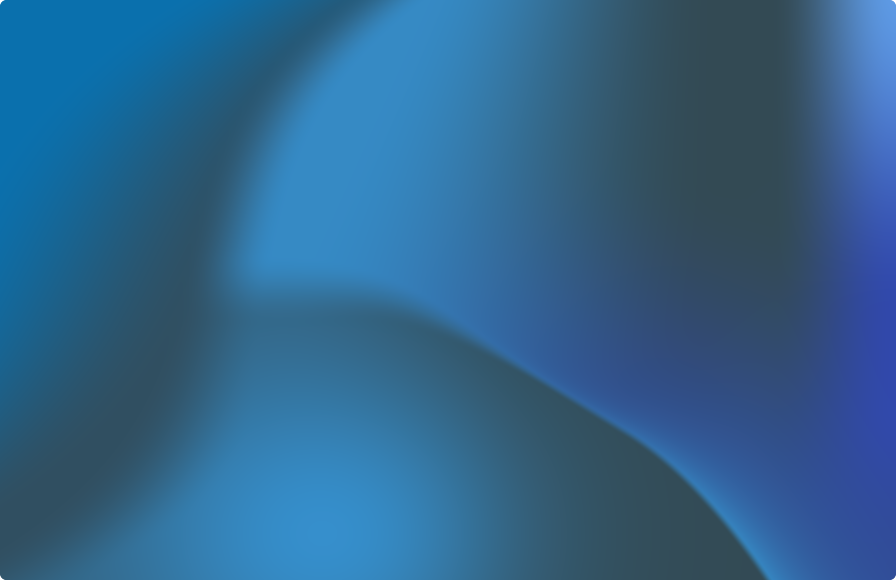
Reproduce this background procedurally as a WebGL 2 fragment shader.

```glsl
#version 300 es
precision highp float;

uniform vec2 u_resolution;
out vec4 outColor;

const vec3 SLATE  = vec3(0.20, 0.29, 0.33);
const vec3 TEAL   = vec3(0.20, 0.38, 0.49);
const vec3 OCEAN  = vec3(0.04, 0.44, 0.68);
const vec3 AZURE  = vec3(0.21, 0.54, 0.77);
const vec3 INDIGO = vec3(0.19, 0.28, 0.54);
const vec3 COBALT = vec3(0.19, 0.28, 0.67);
const vec3 SKY    = vec3(0.37, 0.61, 0.90);

// Horizontal position of the left fold at height y.
float leftFold(float y) {
    float t = y - 0.55;
    return 0.215 + 0.14 * t + 1.2 * t * t * t;
}

// Height of the lower ridge: flat, then a slope that steepens.
float ridgeHeight(float x) {
    float slope = 0.03 * log(1.0 + exp((x - 0.44) / 0.03));
    float bend = max(x - 0.7, 0.0);
    return 0.5 - 0.95 * slope - 4.2 * bend * bend;
}

// Approximate signed distance to the ridge, in canvas heights.
float ridgeDistance(vec2 uv, float aspect) {
    float e = 0.002;
    float slope = (ridgeHeight(uv.x + e) - ridgeHeight(uv.x - e)) / (2.0 * e * aspect);
    return (uv.y - ridgeHeight(uv.x)) / sqrt(1.0 + slope * slope);
}

float roundedBox(vec2 p, vec2 halfSize, float radius) {
    vec2 q = abs(p) - halfSize + radius;
    return length(max(q, 0.0)) + min(max(q.x, q.y), 0.0) - radius;
}

// Ocean blue sinking into shadow toward the fold and the bottom.
vec3 leftSheet(vec2 uv, float foldOffset) {
    float light = smoothstep(-0.03, 0.3, 0.2 * (uv.y - 0.5) - foldOffset);
    return mix(SLATE + vec3(-0.01, 0.02, 0.05), OCEAN, light);
}

// Azure band, dark valley and luminous right border.
vec3 upperSheet(vec2 uv) {
    float height = uv.y + 0.6 * (uv.x - 0.8);
    vec3 valley = mix(INDIGO, SLATE, smoothstep(0.15, 0.68, height));
    float shade = smoothstep(0.32 + 0.3 * (uv.y - 0.5), 0.8, uv.x);
    vec3 color = mix(AZURE, valley, shade);

    vec3 border = mix(COBALT, SKY, smoothstep(0.45, 1.05, uv.y));
    float glow = smoothstep(0.86, 1.0, uv.x) * mix(0.3, 1.0, smoothstep(0.0, 0.3, uv.y));
    return mix(color, border, glow);
}

// Shadowed sheet with a soft pool of light near the bottom.
vec3 lowerSheet(vec2 uv, float aspect) {
    vec3 base = mix(TEAL, SLATE, smoothstep(0.3, 0.6, uv.x));
    vec2 q = (uv - vec2(0.36, 0.08)) * vec2(aspect, 1.0) / vec2(0.33, 0.28);
    return mix(base, AZURE + vec3(0.0, 0.02, 0.03), exp(-dot(q, q)));
}

void main() {
    vec2 uv = gl_FragCoord.xy / u_resolution;
    float aspect = u_resolution.x / u_resolution.y;
    float pixel = 1.0 / u_resolution.y;

    // Rim light on the upper side of the ridge.
    float ridge = ridgeDistance(uv, aspect);
    float rimWidth = mix(0.012, 0.07, smoothstep(0.6, 0.9, uv.x));
    float rimPower = mix(0.4, 1.0, smoothstep(0.6, 0.85, uv.x));
    float rim = rimPower * exp(-max(ridge, 0.0) / rimWidth);
    vec3 above = mix(upperSheet(uv), AZURE, rim);

    // The ridge is blurred on the left and crisp on the right.
    float softness = mix(0.06, 0.006, smoothstep(0.3, 0.62, uv.x)) + pixel;
    float cover = smoothstep(-softness, softness, ridge);
    vec3 color = mix(lowerSheet(uv, aspect), above, cover);

    // Left fold.
    float foldOffset = uv.x - leftFold(uv.y);
    float foldWidth = mix(0.16, 0.09, smoothstep(0.1, 0.5, uv.y));
    color = mix(leftSheet(uv, foldOffset), color, smoothstep(-0.01, foldWidth, foldOffset));

    // Rounded white corners.
    vec2 halfSize = 0.5 * vec2(aspect, 1.0);
    float corner = roundedBox((uv - 0.5) * vec2(aspect, 1.0), halfSize, 0.011);
    color = mix(color, vec3(1.0), smoothstep(-0.5 * pixel, 0.5 * pixel, corner));

    outColor = vec4(color, 1.0);
}
```
